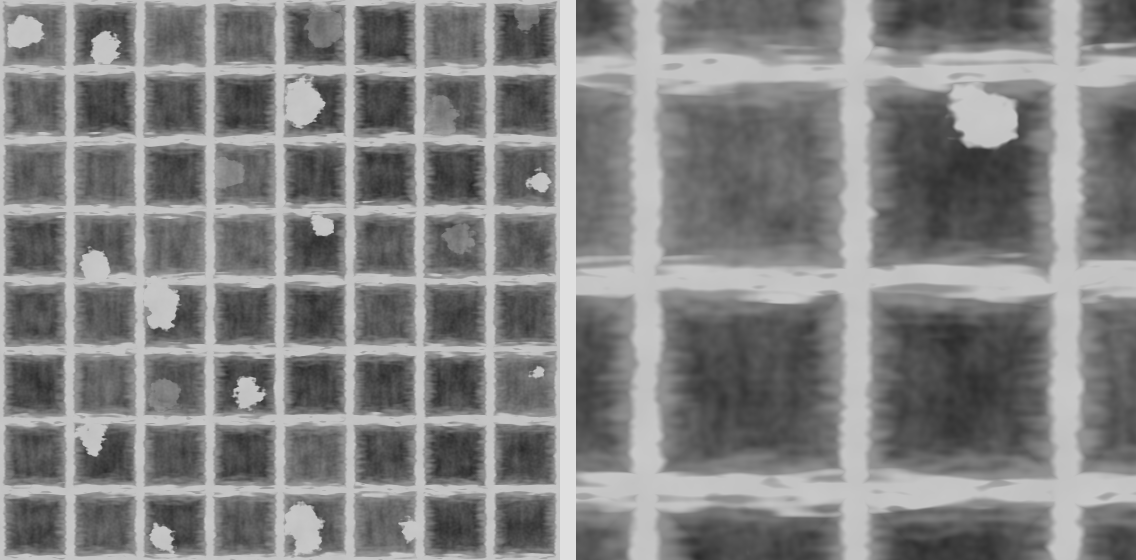
Left, the full canvas; right, a detail of the centre.
This pattern is drawn by a WebGL 1 fragment shader. Its source:

```glsl
precision highp float;

uniform vec2 u_resolution;

const float TILES = 8.0;

float hash(vec2 p) {
  vec3 q = fract(p.xyx * vec3(0.1031, 0.1030, 0.0973));
  q += dot(q, q.yzx + 33.33);
  return fract((q.x + q.y) * q.z);
}

float cornerSlope(vec2 corner, vec2 offset, vec2 period, float seed) {
  float angle = 6.2832 * hash(mod(corner, period) + seed);
  return dot(vec2(cos(angle), sin(angle)), offset);
}

// Gradient noise, about -1 to 1, wrapping over the unit square
float wrapNoise(vec2 uv, vec2 period, float seed) {
  vec2 p = uv * period;
  vec2 i = floor(p);
  vec2 f = p - i;
  vec2 w = f * f * f * (f * (f * 6.0 - 15.0) + 10.0);
  vec2 e = vec2(1.0, 0.0);
  float low = mix(cornerSlope(i, f, period, seed),
                  cornerSlope(i + e.xy, f - e.xy, period, seed), w.x);
  float high = mix(cornerSlope(i + e.yx, f - e.yx, period, seed),
                   cornerSlope(i + e.xx, f - e.xx, period, seed), w.x);
  return 1.4 * mix(low, high, w.y);
}

float clouds(vec2 uv, vec2 period, float seed) {
  float sum = 0.0;
  float amplitude = 0.6;
  for (int octave = 0; octave < 4; octave++) {
    sum += amplitude * wrapNoise(uv, period, seed);
    period *= 2.0;
    amplitude *= 0.55;
    seed += 13.0;
  }
  return sum;
}

// Thin horizontal brush marks
float streaks(vec2 uv, vec2 period, float seed) {
  return 0.65 * wrapNoise(uv, period, seed)
       + 0.55 * wrapNoise(uv, period * vec2(2.0, 1.5), seed + 5.0);
}

float inside(float signedDepth, float softness) {
  return smoothstep(-softness, softness, signedDepth);
}

// Scattered worn spots, some of them only half faded
float wornPatches(vec2 cell, float roughness) {
  float cover = 0.0;
  for (int y = -1; y <= 1; y++) {
    for (int x = -1; x <= 1; x++) {
      vec2 id = floor(cell) + vec2(float(x), float(y));
      vec2 key = mod(id, TILES);
      float present = step(hash(key + 71.0), 0.34);
      vec2 centre = id + 0.15 + 0.7 * vec2(hash(key + 17.0), hash(key + 29.0));
      vec2 stretch = vec2(1.0, mix(0.7, 1.15, hash(key + 43.0)));
      float radius = mix(0.1, 0.27, hash(key + 53.0));
      float strength = mix(0.35, 1.0, step(0.25, hash(key + 61.0)));
      float depth = radius + roughness - length((cell - centre) * stretch);
      cover = max(cover, present * strength * inside(depth, 0.025));
    }
  }
  return cover;
}

float tileTone(vec2 uv, vec2 cell, float cloud) {
  float base = mix(0.25, 0.41, hash(mod(floor(cell), TILES) + 3.0));
  float drips = wrapNoise(uv, vec2(96.0, 16.0), 83.0);
  float grain = wrapNoise(uv, vec2(160.0), 97.0);
  return base + 0.13 * cloud + 0.05 * drips + 0.03 * grain;
}

void main() {
  vec2 uv = gl_FragCoord.xy / u_resolution;
  vec2 cell = uv * TILES;
  vec2 lineDistance = abs(fract(cell + 0.5) - 0.5);

  float cloud = clouds(uv, vec2(24.0), 11.0);
  float shortStreak = streaks(uv, vec2(32.0, 128.0), 31.0);
  float longStreak = streaks(uv, vec2(16.0, 112.0), 47.0);

  // Dark tiles fading towards their borders
  float tone = tileTone(uv, cell, cloud);
  float borderDistance = min(lineDistance.x, lineDistance.y);
  float halo = 1.0 - smoothstep(0.03, 0.25,
      borderDistance + 0.07 * shortStreak + 0.06 * cloud);
  tone = mix(tone, 0.6, 0.9 * halo);

  // Worn patches and ragged grid lines
  float light = 0.77 + 0.03 * cloud;
  float patches = wornPatches(cell, 0.16 * cloud + 0.05 * shortStreak);
  float upright = inside(0.064 + 0.025 * shortStreak + 0.025 * cloud
                         - lineDistance.x, 0.025);
  float level = inside(0.066 + 0.08 * longStreak + 0.02 * cloud
                       - lineDistance.y, 0.025);
  float cracks = smoothstep(0.25, 0.6, shortStreak) * (1.0 - upright);
  level *= 1.0 - 0.6 * cracks;

  float cover = max(patches, max(upright, level));
  gl_FragColor = vec4(vec3(mix(tone, light, cover)), 1.0);
}
```
